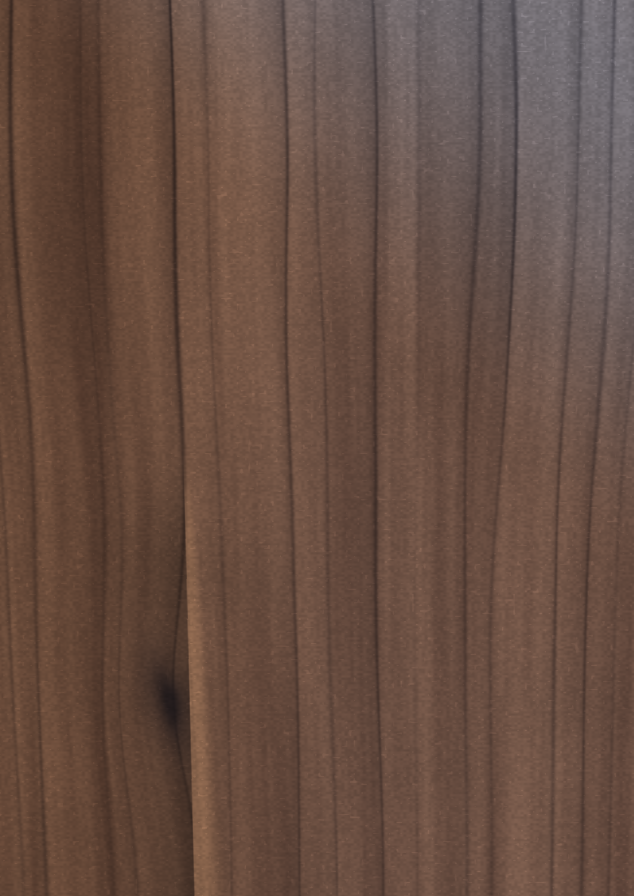
Give the GLSL for this texture, as a WebGL 2 fragment shader.

```glsl
#version 300 es
precision highp float;
// Walnut board: wavy dark growth lines, a seam with a pale wedge, a knot and a cool sheen.

#define RING_SPACING 0.055
#define RING_DEPTH 0.50
#define RING_WIDTH 0.0024
#define WANDER 0.034
#define SPECKLE 0.085
#define SEAM_TOP 0.52
#define KNOT_POS vec2(0.190, 0.215)
#define DARK_WOOD vec3(0.315, 0.225, 0.190)
#define LIGHT_WOOD vec3(0.505, 0.380, 0.315)
#define PALE_WOOD vec3(0.600, 0.440, 0.330)
#define SHEEN vec3(0.475, 0.465, 0.495)

uniform vec2 u_resolution;
out vec4 fragColor;

float hash(vec2 p) {
    vec3 q = fract(p.xyx * 0.1031);
    q += dot(q, q.yzx + 33.33);
    return fract((q.x + q.y) * q.z);
}

float noise(vec2 p) {
    vec2 cell = floor(p), f = fract(p);
    f = f * f * (3.0 - 2.0 * f);
    float low = mix(hash(cell), hash(cell + vec2(1, 0)), f.x);
    float high = mix(hash(cell + vec2(0, 1)), hash(cell + vec2(1, 1)), f.x);
    return mix(low, high, f.y);
}

float seamX(float y) {
    return 0.217 - 0.025 * y;
}

// Straightens the grain: x of the result is constant along a fibre.
vec2 grainSpace(vec2 p) {
    float converge = (0.40 - p.x) * 0.12 * (1.0 - p.y);
    float sway = (noise(vec2(p.x * 3.0 + 4.0, p.y * 2.6)) - 0.5) * WANDER;
    vec2 k = (p - KNOT_POS) / vec2(0.09, 0.13);
    float leftOfSeam = 1.0 - step(seamX(p.y), p.x);
    float bulge = 0.022 * exp(-dot(k, k)) * leftOfSeam;
    return vec2(p.x - converge + sway + bulge, p.y);
}

// Dark growth lines, each with a soft shadow on its left side.
float growthLines(vec2 g) {
    float shade = 0.0;
    for (int i = -1; i < 15; i++) {
        float id = float(i) + 20.0;
        float x = RING_SPACING * (float(i) + 0.15 + 0.7 * hash(vec2(id, 7.0)));
        x += (noise(vec2(id * 5.3, g.y * 3.5)) - 0.5) * 0.012;
        float d = g.x - x;
        float strength = mix(0.25, 1.0, hash(vec2(id, 31.0)));
        strength *= 0.4 + 0.8 * noise(vec2(id * 3.7, g.y * 2.5 + 9.0));
        float width = RING_WIDTH * (0.7 + 0.8 * noise(vec2(id, g.y * 5.0)));
        float core = exp(-d * d / (width * width));
        float shadow = exp(-abs(d) / 0.014) * (1.0 - smoothstep(-0.003, 0.003, d));
        shade += strength * (0.65 * core + 0.4 * shadow);
    }
    return min(shade, 1.2);
}

void main() {
    vec2 p = gl_FragCoord.xy / u_resolution.y;
    float pixel = 1.0 / u_resolution.y;
    vec2 g = grainSpace(p);

    // Broad bands, fibres and fine streaks
    float tone = 0.60;
    tone += 0.50 * (noise(vec2(g.x * 11.0, g.y * 1.2 + 3.0)) - 0.5);
    tone += 0.28 * (noise(vec2(g.x * 60.0, g.y * 2.5)) - 0.5);
    tone += 0.16 * (noise(vec2(g.x * 170.0, g.y * 7.0)) - 0.5);
    tone -= 0.22 * smoothstep(0.62, 0.9, noise(vec2(g.x * 42.0 + 8.0, g.y * 1.3)));

    // Darker heartwood right of the middle and along the left edge
    tone -= 0.20 * smoothstep(0.355, 0.375, g.x) * (1.0 - smoothstep(0.40, 0.54, g.x));
    tone -= 0.14 * (1.0 - smoothstep(0.10, 0.24, p.x));
    vec3 color = mix(DARK_WOOD, LIGHT_WOOD, clamp(tone, -0.2, 1.1));
    color *= mix(vec3(1.02, 0.98, 0.90), vec3(1.0), smoothstep(0.05, 0.45, p.x));

    // Cool light from the upper right
    float sheen = smoothstep(0.98, 1.56, 0.9 * p.x + p.y);
    color = mix(color, SHEEN * (0.78 + 0.36 * tone), 0.92 * sheen);

    // Growth lines keep a slight blue tint
    float lines = growthLines(g);
    color *= 1.0 - RING_DEPTH * lines * vec3(1.0, 1.0, 0.92);

    // Seam: shaded on the left, pale wedge on the right
    float side = p.x - seamX(p.y);
    float right = smoothstep(-pixel, pixel, side);
    float below = 1.0 - smoothstep(SEAM_TOP - 0.14, SEAM_TOP, p.y);
    float wedgeWidth = 0.006 + 0.07 * max(SEAM_TOP - p.y, 0.0);
    float wedge = right * (1.0 - smoothstep(0.25 * wedgeWidth, wedgeWidth, side));
    color = mix(color, PALE_WOOD * (0.78 + 0.3 * tone), 0.75 * wedge * below);
    color *= 1.0 - 0.30 * below * (1.0 - right) * exp(min(side, 0.0) / 0.045);

    // Knot with a dark core and a streaky halo, cut off by the seam
    vec2 k = p - KNOT_POS;
    k.x += 0.25 * k.y + 0.012 * (noise(p * vec2(50.0, 22.0)) - 0.5);
    float halo = exp(-dot(k / vec2(0.028, 0.065), k / vec2(0.028, 0.065)));
    float core = exp(-dot(k / vec2(0.010, 0.032), k / vec2(0.010, 0.032)));
    float knot = (0.42 * halo + 0.5 * core) * (1.0 - right);
    color = mix(color, vec3(0.11, 0.09, 0.10), min(knot, 0.85));

    // Pores and small glints of the matte surface
    float grit = noise(p * vec2(290.0, 400.0)) - 0.5;
    float glint = smoothstep(0.80, 1.0, noise(p * vec2(230.0, 330.0) + 51.0));
    color *= 1.0 + SPECKLE * (1.6 * grit + 1.5 * glint);
    color *= 0.97 + 0.06 * noise(p * 14.0);

    fragColor = vec4(clamp(color, 0.0, 1.0), 1.0);
}
```
